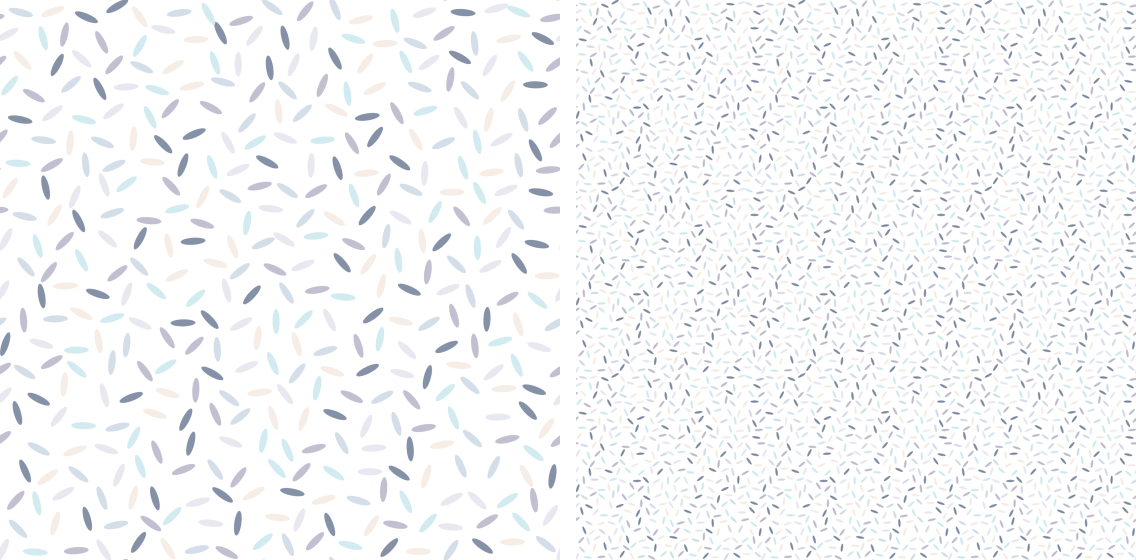
Left: one tile. Right: repeated 3 by 3.
Write a Shadertoy shader that draws this pattern.

```glsl
#define COLUMNS 18            // even and a multiple of 3
#define ROWS 22               // even
#define HALF_LENGTH 0.0221
#define HALF_WIDTH 0.0063
#define JITTER 0.031          // full range of the random offset
#define GAP 0.016             // clearance wanted between grains
#define PUSH 0.55             // share of the missing clearance restored
#define SOFTNESS 0.0014       // edge blur, in canvas units

const ivec2 GRID = ivec2(COLUMNS, ROWS);
const vec2 RADII = vec2(HALF_LENGTH, HALF_WIDTH);
const vec3 WHITE = vec3(1.0);
const vec3 GRAIN_COLOURS[6] = vec3[6](
    vec3(0.52, 0.57, 0.65),   // slate
    vec3(0.96, 0.93, 0.90),   // cream
    vec3(0.83, 0.87, 0.91),   // pale blue
    vec3(0.76, 0.75, 0.82),   // lavender
    vec3(0.82, 0.92, 0.94),   // aqua
    vec3(0.91, 0.91, 0.94));  // mist

// Integer hash giving three values in [0, 1)
vec3 hash3(ivec2 p) {
    uvec3 v = uvec3(uvec2(p), 7u) * 1664525u + 1013904223u;
    v.x += v.y * v.z; v.y += v.z * v.x; v.z += v.x * v.y;
    v ^= v >> 16u;
    v.x += v.y * v.z; v.y += v.z * v.x; v.z += v.x * v.y;
    return vec3(v >> 8u) / 16777216.0;
}

ivec2 wrapCell(ivec2 cell) {
    return (cell + 2 * GRID) % GRID;
}

// Unrelaxed grain: centre in xy, angle in z; rows are staggered
vec3 rawGrain(ivec2 cell) {
    ivec2 id = wrapCell(cell);
    vec3 rnd = hash3(id);
    float stagger = (id.y & 1) == 0 ? 0.25 : 0.75;
    vec2 centre = (vec2(cell) + vec2(stagger, 0.5)) / vec2(GRID);
    float turn = float((id.x + id.y) & 1) + rnd.z;
    return vec3(centre + (rnd.xy - 0.5) * JITTER, turn * 1.5708);
}

// Half extent of a grain measured along a unit direction
float reach(vec2 direction, float angle) {
    vec2 axis = vec2(cos(angle), sin(angle));
    float along = dot(direction, axis);
    float across = direction.x * axis.y - direction.y * axis.x;
    return length(RADII * vec2(along, across));
}

// Grain moved away from neighbours that come too close
vec3 relaxedGrain(ivec2 cell) {
    vec3 grain = rawGrain(cell);
    vec2 shift = vec2(0.0);
    for (int y = -1; y <= 1; y++)
    for (int x = -1; x <= 1; x++) {
        if (x == 0 && y == 0) continue;
        vec3 other = rawGrain(cell + ivec2(x, y));
        vec2 away = grain.xy - other.xy;
        float dist = max(length(away), 1e-4);
        away /= dist;
        float wanted = reach(away, grain.z) + reach(away, other.z) + GAP;
        shift += away * max(wanted - dist, 0.0) * PUSH;
    }
    return vec3(grain.xy + shift, grain.z);
}

// Each block of 3 by 2 cells holds all six colours in shuffled order
vec3 grainColour(ivec2 cell) {
    ivec2 id = wrapCell(cell);
    vec3 rnd = hash3(id / ivec2(3, 2) + 64);
    int slot = id.x % 3 + 3 * (id.y % 2);
    int stride = rnd.x < 0.5 ? 1 : 5;
    return GRAIN_COLOURS[(slot * stride + int(rnd.y * 6.0)) % 6];
}

// Approximate signed distance to an ellipse
float ellipseDistance(vec2 p, vec2 radii) {
    float scaled = length(p / radii);
    float slope = max(length(p / (radii * radii)), 1e-4);
    return scaled * (scaled - 1.0) / slope;
}

void mainImage(out vec4 fragColor, in vec2 fragCoord) {
    vec2 uv = fragCoord / iResolution.xy;
    float edge = max(0.5 * SOFTNESS, 0.7 / iResolution.y);
    ivec2 home = ivec2(floor(uv * vec2(GRID)));
    vec3 colour = WHITE;

    for (int y = -1; y <= 1; y++)
    for (int x = -1; x <= 1; x++) {
        ivec2 cell = home + ivec2(x, y);
        vec3 grain = relaxedGrain(cell);
        vec2 offset = uv - grain.xy;
        float c = cos(grain.z), s = sin(grain.z);
        vec2 local = vec2(c * offset.x + s * offset.y, c * offset.y - s * offset.x);
        float cover = 1.0 - smoothstep(-edge, edge, ellipseDistance(local, RADII));
        colour = mix(colour, grainColour(cell), cover);
    }
    fragColor = vec4(colour, 1.0);
}
```
